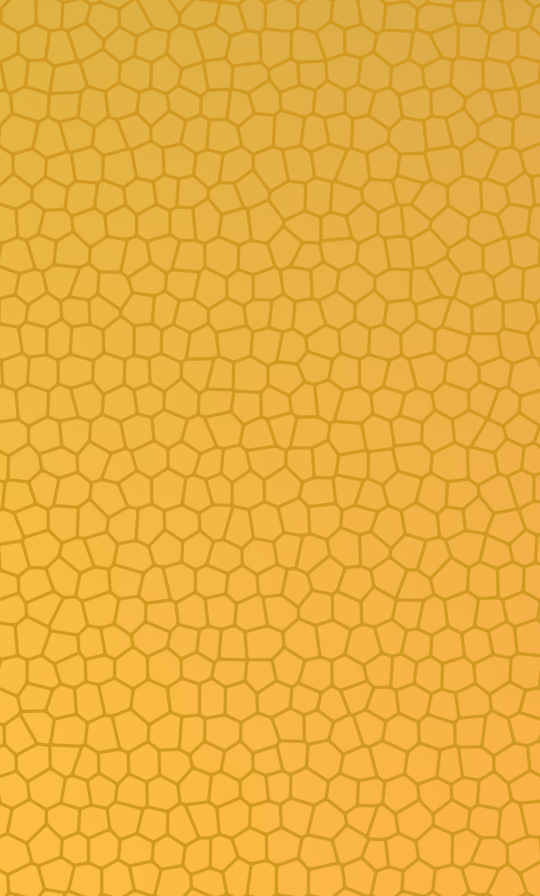
Reproduce this pattern procedurally as a WebGL 1 fragment shader.

```glsl
precision highp float;
// Amber mosaic of irregular rounded cells with ochre joints on a soft gradient.

uniform vec2 u_resolution;

const float ROWS = 30.0;                   // cell rows over the canvas height
const vec2 JITTER = vec2(0.58, 0.44);      // full scatter of the cell centres
const float JOINT_HALF_WIDTH = 0.055;      // in cell units
const float CORNER_ROUNDING = 0.06;

const vec3 JOINT = vec3(0.822, 0.602, 0.130);
const vec3 TOP_LEFT = vec3(0.872, 0.702, 0.258);
const vec3 TOP_RIGHT = vec3(0.862, 0.668, 0.285);
const vec3 BOTTOM_LEFT = vec3(0.995, 0.748, 0.262);
const vec3 BOTTOM_RIGHT = vec3(0.982, 0.700, 0.275);

vec2 hash2(vec2 p) {
  vec2 q = vec2(dot(p, vec2(127.1, 311.7)), dot(p, vec2(269.5, 183.3)));
  return fract(sin(q) * 43758.545);
}

// Centre of a cell: staggered rows with random scatter.
vec2 cellCentre(vec2 id, vec2 jitter) {
  float stagger = 0.5 * mod(id.y, 2.0);
  return id + vec2(stagger, 0.5) + (hash2(id) - 0.5) * jitter;
}

float smoothMin(float a, float b, float k) {
  float h = max(k - abs(a - b), 0.0) / k;
  return min(a, b) - 0.25 * h * h * k;
}

// Distance to the nearest Voronoi border, with rounded corners.
float borderDistance(vec2 p, vec2 jitter, float rounding) {
  vec2 base = floor(p);
  vec2 nearest = vec2(0.0);
  float nearestSq = 100.0;
  for (int j = -2; j <= 2; j++) {
    for (int i = -2; i <= 2; i++) {
      vec2 r = cellCentre(base + vec2(float(i), float(j)), jitter) - p;
      float d = dot(r, r);
      if (d < nearestSq) {
        nearestSq = d;
        nearest = r;
      }
    }
  }

  float border = 10.0;
  for (int j = -3; j <= 3; j++) {
    for (int i = -3; i <= 3; i++) {
      vec2 r = cellCentre(base + vec2(float(i), float(j)), jitter) - p;
      vec2 span = r - nearest;
      if (dot(span, span) > 0.0001) {
        float d = dot(0.5 * (r + nearest), normalize(span));
        border = smoothMin(border, d, rounding);
      }
    }
  }
  return border;
}

// Four-corner blend that stays bright through the lower half.
vec3 cellColor(vec2 uv) {
  float rise = pow(uv.y, 1.5);
  vec3 left = mix(BOTTOM_LEFT, TOP_LEFT, rise);
  vec3 right = mix(BOTTOM_RIGHT, TOP_RIGHT, rise);
  return mix(left, right, uv.x);
}

void main() {
  vec2 uv = gl_FragCoord.xy / u_resolution;
  vec2 p = gl_FragCoord.xy / u_resolution.y * ROWS;
  float blur = 0.75 * ROWS / u_resolution.y;

  float border = borderDistance(p, JITTER, CORNER_ROUNDING);
  float joint = 1.0 - smoothstep(JOINT_HALF_WIDTH - blur, JOINT_HALF_WIDTH + blur, border);

  gl_FragColor = vec4(mix(cellColor(uv), JOINT, joint), 1.0);
}
```
